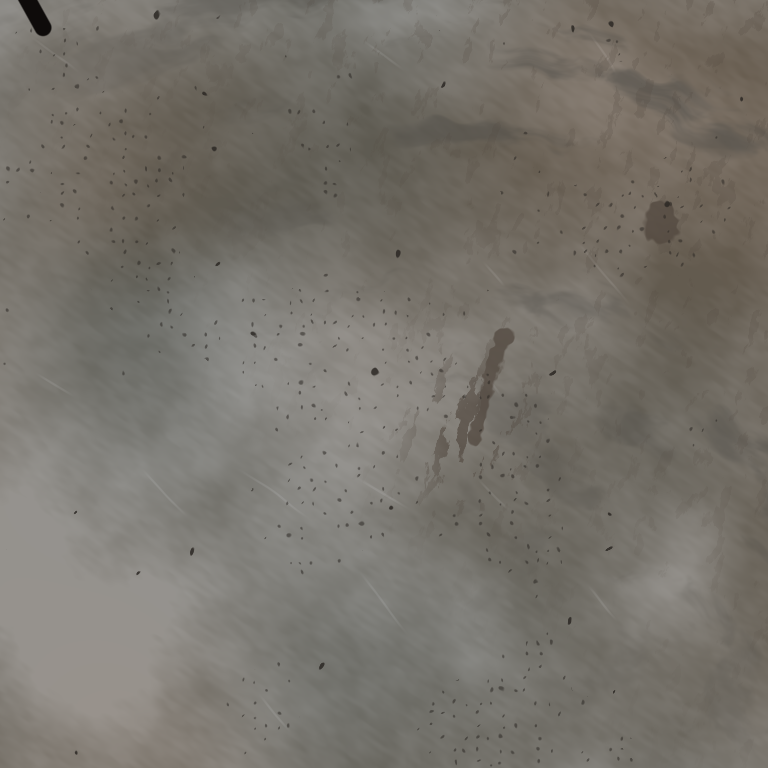
A WebGL 1 fragment shader for this texture:

```glsl
precision highp float;
uniform vec2 u_resolution;

const vec3 SHADOW = vec3(0.415, 0.395, 0.358);
const vec3 LIGHT = vec3(0.565, 0.550, 0.528);
const vec3 WARM_TINT = vec3(0.045, 0.0, -0.025);
const vec3 SMUDGE = vec3(0.315, 0.305, 0.285);
const vec3 STAIN = vec3(0.310, 0.270, 0.235);
const vec3 PIT = vec3(0.170, 0.155, 0.140);
const vec3 PEG = vec3(0.055, 0.045, 0.040);
const vec2 TROWEL_PIVOT = vec2(0.52, -0.15);
const float MEAN_TONE = 0.47;
const float CLOUD_CONTRAST = 1.7;
const float SWEEP_CONTRAST = 0.9;
const float GRAIN_CONTRAST = 0.20;
const float SCRATCH_STRENGTH = 0.30;

vec2 hash2(vec2 c) {
  vec3 a = fract(c.xyx * vec3(0.1031, 0.1030, 0.0973));
  a += dot(a, a.yzx + 33.33);
  return fract((a.xx + a.yz) * a.zy);
}

mat2 turn(float angle) {
  float c = cos(angle), s = sin(angle);
  return mat2(c, s, -s, c);
}

// Smooth cellular noise: random cell values blended by distance
float cellNoise(vec2 p) {
  vec2 base = floor(p), f = p - base;
  float total = 0.0, weights = 0.0;
  for (int y = -1; y <= 1; y++) {
    for (int x = -1; x <= 1; x++) {
      vec2 o = vec2(float(x), float(y));
      vec2 d = o + 0.25 + 0.5 * hash2(base + o) - f;
      float w = max(0.0, 1.5 - dot(d, d));
      w *= w * w;
      total += w * hash2(base + o + 71.0).x;
      weights += w;
    }
  }
  return total / weights;
}

float fbm(vec2 p) {
  float sum = 0.0, amp = 0.5;
  for (int i = 0; i < 5; i++) {
    sum += amp * cellNoise(p);
    p = turn(0.65) * p * 2.03 + 17.3;
    amp *= 0.5;
  }
  return sum / 0.96875;
}

float glow(vec2 p, vec2 center, vec2 size, float angle) {
  vec2 d = turn(-angle) * (p - center) / size;
  return exp(-dot(d, d));
}

// One small blob per cell, kept with the given chance
float specks(vec2 p, float scale, float chance, float radius, float px) {
  vec2 q = p * scale, cell = floor(q);
  vec2 h = hash2(cell + 5.0), k = hash2(cell + 43.0);
  vec2 d = turn(k.y * 2.0 - 1.0) * (q - cell - 0.25 - 0.5 * h) / scale;
  d.x *= 1.0 + k.y;
  float r = radius * (0.5 + 0.5 * h.y);
  return step(k.x, chance) * (1.0 - smoothstep(r - px, r + px, length(d)));
}

// Thin straight marks, one per chosen cell
float scratches(vec2 p, float scale, float chance, float px) {
  vec2 q = p * scale, cell = floor(q);
  vec2 h = hash2(cell + 9.0), k = hash2(cell + 27.0);
  vec2 d = turn(0.5 + 0.5 * h.x) * (q - cell - 0.5) / scale;
  float reach = (0.15 + 0.3 * h.y) / scale;
  float line = 1.0 - smoothstep(0.0004, 0.0010 + px, abs(d.y));
  return step(k.x, chance) * line * (1.0 - smoothstep(0.3 * reach, reach, abs(d.x)));
}

float capsule(vec2 p, vec2 a, vec2 b) {
  vec2 pa = p - a, ba = b - a;
  return length(pa - ba * clamp(dot(pa, ba) / dot(ba, ba), 0.0, 1.0));
}

void main() {
  vec2 p = gl_FragCoord.xy / u_resolution.y;
  float px = 1.0 / u_resolution.y;
  vec2 warp = vec2(cellNoise(p * 24.0), cellNoise(p * 24.0 + 50.0)) - 0.5;
  vec2 rough = vec2(cellNoise(p * 130.0), cellNoise(p * 130.0 + 31.0)) - 0.5;

  // Trowel sweep coordinates: along and across the arc
  vec2 d = p - TROWEL_PIVOT;
  vec2 arc = vec2(atan(d.x, d.y) * 7.0, length(d) * 20.0) + warp * 0.5;
  float sweep = fbm(arc * vec2(0.4, 0.35) + 8.0);

  // Broad light pools and darker ground
  vec2 s = p + warp * 0.06;
  float tone = MEAN_TONE + CLOUD_CONTRAST * (fbm(p * 4.5 + 3.0) - 0.5);
  tone += SWEEP_CONTRAST * (sweep - 0.5);
  tone += 0.42 * glow(s, vec2(0.12, 0.14), vec2(0.32, 0.24), 0.5);
  tone += 0.38 * glow(s, vec2(0.47, 0.40), vec2(0.25, 0.07), 0.65);
  tone += 0.35 * glow(s, vec2(0.88, 0.28), vec2(0.17, 0.06), 1.2);
  tone += 0.25 * glow(s, vec2(0.70, 0.94), vec2(0.30, 0.09), -0.3);
  tone -= 0.28 * glow(s, vec2(0.60, 0.70), vec2(0.35, 0.15), -0.2);
  tone -= 0.30 * glow(s, vec2(0.60, 0.02), vec2(0.45, 0.09), 0.1);
  vec2 grain = turn(0.6) * p * vec2(1.0);
  tone += GRAIN_CONTRAST * (cellNoise(grain * vec2(60.0, 170.0)) - 0.5);
  tone += SCRATCH_STRENGTH * scratches(p + warp * 0.004, 7.0, 0.35, px);
  vec3 color = mix(SHADOW, LIGHT, clamp(tone, -0.25, 1.15));
  color += WARM_TINT * (cellNoise(p * 3.0 + 20.0) - 0.5 + 0.25 * (p.x - 0.5));

  // Soft smudges following the sweep, strongest at upper right
  float upperRight = smoothstep(0.35, 1.05, 0.6 * (p.x + p.y));
  float smudge = smoothstep(0.54, 0.74, fbm(arc + 40.0)) * upperRight;
  color = mix(color, SMUDGE, 0.60 * smudge);

  // Worn brown scrape, a patch and scattered flakes
  vec2 flakeUv = turn(0.33) * (p + rough * 0.004);
  float flakes = fbm(flakeUv * vec2(75.0, 32.0));
  vec2 e = p + rough * 0.008 + warp * 0.008;
  float along = clamp((0.57 - p.y) / 0.17, 0.0, 1.0);
  float scrape = 0.013 - 0.006 * along - capsule(e, vec2(0.655, 0.562), vec2(0.615, 0.43));
  scrape -= 0.05 * along * max(0.0, flakes - 0.49);
  float patchEdge = 0.022 - length((e - vec2(0.86, 0.71)) * vec2(1.0, 0.75));
  float stain = smoothstep(-px, 2.0 * px, max(scrape, patchEdge));
  float nearScrape = glow(p, vec2(0.61, 0.44), vec2(0.06, 0.09), -0.3);
  float loose = smoothstep(0.64, 0.69, flakes + 0.07 * nearScrape) * (0.3 * upperRight + nearScrape);
  color = mix(color, STAIN, max(0.72 * stain, 0.65 * min(loose, 1.0)));

  // Clustered pinholes and a few larger pits
  float cluster = smoothstep(0.50, 0.72, cellNoise(p * 8.0 + 60.0));
  vec2 pitUv = p + rough * 0.004;
  float pits = 0.55 * specks(pitUv, 65.0, 0.45 * cluster, 0.0028, px);
  pits = max(pits, 0.85 * specks(pitUv, 13.0, 0.13, 0.0050, px));
  color = mix(color, PIT, pits);

  // Dark peg lying across the top left edge
  float peg = capsule(p, vec2(0.025, 1.02), vec2(0.056, 0.964)) - 0.011;
  color = mix(PEG, color, smoothstep(-px, px, peg));
  gl_FragColor = vec4(color, 1.0);
}
```
